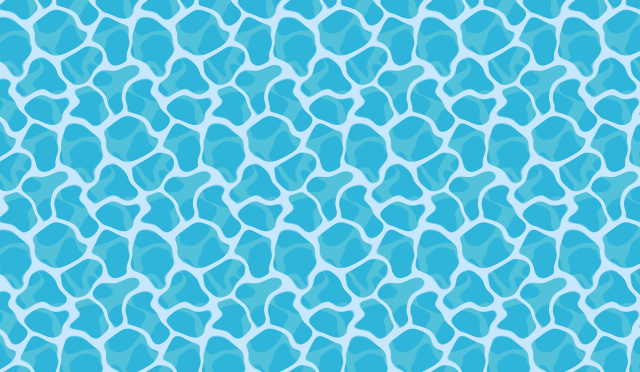
Give the GLSL for this pattern, as a Shadertoy shader.

```glsl
const float TAU = 6.28319;
const float ROWS = 10.5;          // cell rows over the canvas height
const float CELL_ASPECT = 1.34;   // cell width over cell height
const float REPEAT = 3.0;         // cells per repeat along each lattice axis

const vec3 WATER = vec3(0.185, 0.71, 0.855);
const vec3 DEEP_GLINT = vec3(0.32, 0.76, 0.855);
const vec3 SURFACE_LIGHT = vec3(0.78, 0.905, 0.996);

vec2 hash2(vec2 cell, float seed) {
    vec2 k = mod(cell, REPEAT) + seed;
    return fract(sin(vec2(dot(k, vec2(127.1, 311.7)),
                          dot(k, vec2(269.5, 183.3)))) * 43758.5);
}

// Jittered site of a cell; each row is shifted by half a cell
vec2 sitePosition(vec2 cell, float seed) {
    vec2 site = cell + 0.5 + 0.8 * (hash2(cell, seed) - 0.5);
    site.x += 0.5 * cell.y;
    return site * vec2(CELL_ASPECT, 1.0);
}

// Phase that advances by one turn per repeat of the lattice
vec2 latticePhase(vec2 p) {
    return TAU / REPEAT * vec2(p.x / CELL_ASPECT - 0.5 * p.y, p.y);
}

// Layered sines that bend straight cell walls into ripples
vec2 ripple(vec2 p, float seed) {
    vec2 a = latticePhase(p);
    vec2 slow = vec2(sin(a.x + 2.0 * a.y + seed), sin(2.0 * a.x - a.y + seed * 1.7));
    vec2 mid = vec2(sin(a.x + 3.0 * a.y + seed * 2.3), sin(3.0 * a.x + a.y + seed * 0.6));
    vec2 fine = vec2(sin(2.0 * a.x - 4.0 * a.y + seed), sin(5.0 * a.x + 2.0 * a.y - seed));
    return 0.10 * slow + 0.10 * mid + 0.035 * fine;
}

// Distance to the cell walls, blended so that the corners become round
float wallDistance(vec2 p, float seed, float roundness) {
    float row = floor(p.y);
    vec2 base = vec2(floor(p.x / CELL_ASPECT - 0.5 * row), row);
    vec2 nearestCell = base;
    vec2 toNearest = vec2(0.0);
    float best = 1e5;
    for (int y = -2; y <= 2; y++)
    for (int x = -2; x <= 2; x++) {
        vec2 cell = base + vec2(x, y);
        vec2 toSite = sitePosition(cell, seed) - p;
        float d = dot(toSite, toSite);
        if (d < best) {
            best = d;
            nearestCell = cell;
            toNearest = toSite;
        }
    }
    float sum = 0.0;
    for (int y = -2; y <= 2; y++)
    for (int x = -2; x <= 2; x++) {
        if (x == 0 && y == 0) continue;
        vec2 toSite = sitePosition(nearestCell + vec2(x, y), seed) - p;
        float d = dot(0.5 * (toSite + toNearest), normalize(toSite - toNearest));
        sum += exp(-d / roundness);
    }
    return -roundness * log(sum);
}

// Coverage of a net of light with uneven strand width
float lightNet(vec2 p, float seed, float halfWidth, float variation, float blur) {
    vec2 a = latticePhase(p);
    float swell = sin(a.x + a.y + seed) * sin(2.0 * a.y - a.x + seed * 1.3);
    float d = wallDistance(p + ripple(p, seed), seed, 0.075);
    float edge = halfWidth + variation * swell;
    return 1.0 - smoothstep(edge - blur, edge + blur, d);
}

void mainImage(out vec4 fragColor, in vec2 fragCoord) {
    vec2 p = fragCoord / iResolution.y * ROWS;
    float blur = 0.8 * ROWS / iResolution.y;

    // Faint net below, bright net on the surface
    float deep = lightNet(p + vec2(0.7, 0.4), 5.0, 0.088, 0.075, blur);
    float surface = lightNet(p, 2.0, 0.066, 0.03, blur);

    vec3 color = mix(WATER, DEEP_GLINT, deep);
    color = mix(color, SURFACE_LIGHT, surface);
    fragColor = vec4(color, 1.0);
}
```
